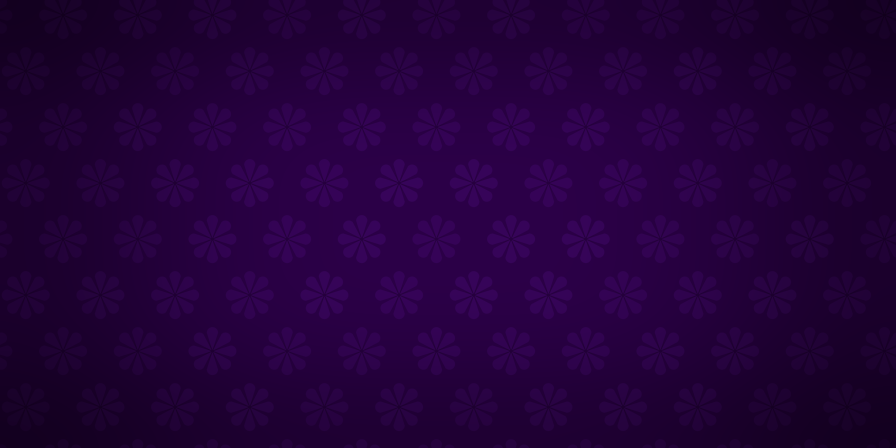
A WebGL 1 fragment shader for this pattern:

```glsl
precision mediump float;
// Staggered rows of faint eight-petal flowers on deep purple, under a soft vignette.
// One petal distance is folded around each flower centre; the flower grid and the
// vignette are both periodic over the canvas, so all four edges join.

uniform vec2 u_resolution;

const float PI = 3.14159265;
const float COLUMNS = 12.0;
const float ROWS = 8.0;                       // even, so the stagger wraps
const vec2 GRID_SHIFT = vec2(0.345, 0.73);    // first flower centre, in cells
const float ROW_HEIGHT = 0.75;                // in column widths
const float PETALS = 8.0;
const float PETAL_START = 0.03;               // lengths below are in column widths
const float PETAL_END = 0.246;
const float TIP_RADIUS = 0.075;
const float ROOT_RADIUS = 0.008;
const float EDGE_SOFTNESS = 0.7;              // in pixels
const float SPOKE_WIDTH = 0.008;
const float SPOKE_REACH = 0.17;
const float SPOKE_SHADE = 0.12;
const float FLOWER_VARIATION = 0.16;
const vec2 EDGE_DARKENING = vec2(0.38, 0.29);
const vec3 GROUND = vec3(0.169, 0.001, 0.279);
const vec3 PETAL = vec3(0.211, 0.014, 0.347);

float hash(vec2 cell) {
  return fract(sin(dot(cell, vec2(12.99, 78.23))) * 437.58);
}

// Folds the plane into one sector, with the petal axis along +x.
vec2 foldPetals(vec2 p) {
  float sector = 2.0 * PI / PETALS;
  float angle = atan(p.y, p.x + 1e-5);
  angle = abs(mod(angle + 0.5 * sector, sector) - 0.5 * sector);
  return length(p) * vec2(cos(angle), sin(angle));
}

// Teardrop: a capsule that widens from root to tip.
float petalDistance(vec2 p) {
  float along = clamp((p.x - PETAL_START) / (PETAL_END - PETAL_START), 0.0, 1.0);
  float axisX = mix(PETAL_START, PETAL_END, along);
  return length(p - vec2(axisX, 0.0)) - mix(ROOT_RADIUS, TIP_RADIUS, along);
}

// Distance from the line halfway between two petals.
float spokeDistance(vec2 p) {
  float halfSector = PI / PETALS;
  return abs(p.x * sin(halfSector) - p.y * cos(halfSector));
}

// Wide bright middle that falls off smoothly towards all edges.
float vignette(vec2 uv) {
  vec2 wave = sin(PI * (uv - 0.5));
  vec2 falloff = wave * wave;
  vec2 shade = 1.0 - EDGE_DARKENING * falloff * falloff;
  return shade.x * shade.y;
}

void main() {
  vec2 uv = gl_FragCoord.xy / u_resolution;
  float softness = EDGE_SOFTNESS * COLUMNS / u_resolution.x;

  // Staggered grid of flower cells
  vec2 grid = uv * vec2(COLUMNS, ROWS) - GRID_SHIFT + 0.5;
  float row = floor(grid.y);
  grid.x -= 0.5 * mod(row, 2.0);
  vec2 cell = mod(floor(grid), vec2(COLUMNS, ROWS));
  vec2 local = (fract(grid) - 0.5) * vec2(1.0, ROW_HEIGHT);

  // Petals, slightly stronger or weaker from flower to flower
  vec2 folded = foldPetals(local);
  float petal = 1.0 - smoothstep(-softness, softness, petalDistance(folded));
  petal *= 1.0 + FLOWER_VARIATION * (hash(cell) - 0.5);

  // Dark spokes fading out of the centre
  float spoke = 1.0 - smoothstep(0.0, SPOKE_WIDTH + softness, spokeDistance(folded));
  spoke *= 1.0 - smoothstep(0.03, SPOKE_REACH, length(local));

  vec3 color = mix(GROUND, PETAL, petal);
  color *= (1.0 - SPOKE_SHADE * spoke) * vignette(uv);
  gl_FragColor = vec4(color, 1.0);
}
```
